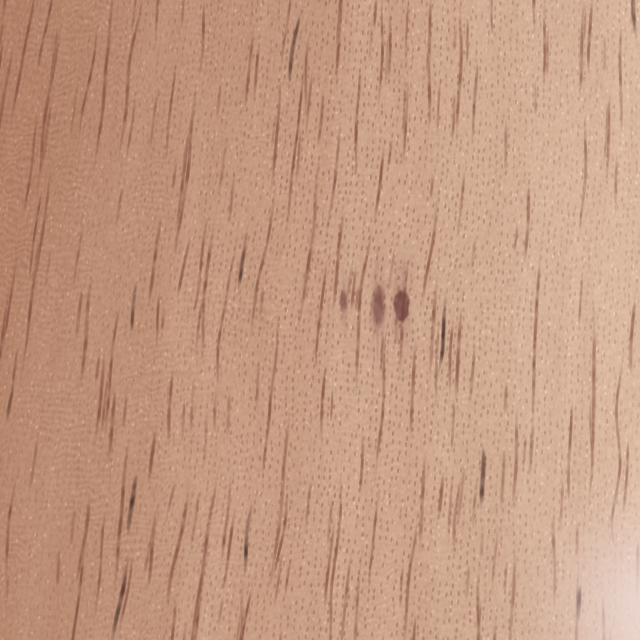
Give the GLSL for this texture, as a Shadertoy shader.

```glsl
// Pale reddish wood, lit from the right, with leaning dark pores and three small knots.
// A warped grain space carries hashed streak cells, short flecks and faint cross ripples;
// each layer tints a smooth base gradient.

const float TAU = 6.28318;
const vec3 SHADE_WOOD = vec3(0.665, 0.460, 0.357);
const vec3 LIGHT_WOOD = vec3(0.875, 0.745, 0.650);
const vec3 PORE_BROWN = vec3(0.500, 0.300, 0.235);
const vec3 PORE_BLACK = vec3(0.240, 0.150, 0.130);
const vec3 KNOT_PLUM  = vec3(0.430, 0.250, 0.235);
const vec3 GLARE_PINK = vec3(0.925, 0.850, 0.830);

float hash(vec2 p) {
    vec3 q = fract(vec3(p.xyx) * 0.1031);
    q += dot(q, q.yzx + 33.33);
    return fract((q.x + q.y) * q.z);
}

float noise(vec2 p) {
    vec2 i = floor(p), f = fract(p);
    f = f * f * (3.0 - 2.0 * f);
    float low = mix(hash(i), hash(i + vec2(1, 0)), f.x);
    float high = mix(hash(i + vec2(0, 1)), hash(i + vec2(1, 1)), f.x);
    return mix(low, high, f.y);
}

// Bend the canvas so that the grain leans right, more so on the left side.
vec2 grainSpace(vec2 uv) {
    float lean = mix(0.15, 0.03, uv.x);
    float wave = noise(vec2(uv.x * 3.0, uv.y * 4.0)) - 0.5;
    return vec2(uv.x - lean * (uv.y - 0.5) + 0.014 * wave + 1.0, uv.y + 1.0);
}

// One tapered, wobbling pore line per grid cell; density is the share of filled cells.
float streaks(vec2 p, vec2 cells, float density, float width, float seed, float px) {
    float col = floor(p.x * cells.x);
    float y = p.y * cells.y + 10.0 * hash(vec2(col, seed));
    vec2 id = vec2(col, floor(y)) + seed * 37.0;
    float wobble = 0.3 * (noise(vec2(p.y * 11.0, col * 3.7 + seed)) - 0.5);
    float center = mix(0.2, 0.8, hash(id + 11.3)) + wobble;
    float halfLength = mix(0.35, 0.98, hash(id + 5.7));
    float taper = 1.0 - smoothstep(0.35, 1.0, abs(fract(y) * 2.0 - 1.0) / halfLength);
    float broken = mix(0.35, 1.0, noise(vec2(p.y * 65.0, col * 7.0 + seed)));
    float w = width * (0.4 + 0.6 * taper) * mix(0.7, 1.1, hash(id + 2.9));
    float d = abs(fract(p.x * cells.x) - center) / cells.x;
    float line = 1.0 - smoothstep(w * 0.3, w + px, d);
    return step(hash(id), density) * taper * broken * line;
}

// Tiny upright dashes, jittered in staggered columns.
float flecks(vec2 p, vec2 cells, vec2 radius, float density, float seed, float px) {
    vec2 q = p * cells;
    q.y += 9.0 * hash(vec2(floor(q.x), seed));
    vec2 id = floor(q) + seed * 53.0;
    vec2 jitter = mix(vec2(0.3), vec2(0.7), vec2(hash(id + 3.1), hash(id + 8.4)));
    vec2 d = (fract(q) - jitter) / cells;
    float dash = 1.0 - smoothstep(0.4, 1.0, length(d / (radius + 0.5 * px)));
    return dash * step(hash(id), density) * mix(0.5, 1.0, hash(id + 6.2));
}

// Oval core with a faint tail along the grain.
float knot(vec2 uv, vec2 center, vec2 radius, float softness) {
    vec2 d = (uv - center) / radius;
    d.x += 0.3 * (noise(uv * 110.0) - 0.5);
    float core = 1.0 - smoothstep(1.0 - softness, 1.0 + softness, length(d));
    float fiber = noise(vec2(uv.x * 300.0, uv.y * 22.0));
    float tail = exp(-dot(d * vec2(1.1, 0.42), d * vec2(1.1, 0.42)));
    return max(core * mix(0.75, 1.0, noise(uv * 160.0)), 0.65 * tail * fiber);
}

void mainImage(out vec4 fragColor, in vec2 fragCoord) {
    vec2 uv = fragCoord / iResolution.xy;
    float px = 1.0 / iResolution.y;
    vec2 p = grainSpace(uv);

    // Base light with broad vertical bands
    float light = 0.32 + 0.60 * uv.x - 0.22 * uv.y * (1.0 - uv.x);
    light += 0.16 * (noise(vec2(p.x * 13.0, p.y * 1.3)) - 0.5);
    light += 0.09 * (noise(vec2(p.x * 50.0, p.y * 4.0)) - 0.5);
    vec3 color = mix(SHADE_WOOD, LIGHT_WOOD, light);

    // Cross ripples, strongest on the left, and fine fiber grain
    float patches = noise(p * vec2(22.0, 14.0));
    float phase = 1.6 * noise(p * vec2(75.0, 30.0)) + 0.8 * noise(p * 12.0);
    float ripple = sin(TAU * (p.y * 92.0 + phase));
    color += 0.017 * ripple * patches * mix(1.3, 0.5, uv.x);
    color += 0.040 * (noise(p * vec2(330.0, 170.0)) - 0.5);
    color += 0.025 * (noise(p * 380.0 + 40.0) - 0.5);

    // Dark flecks gather near the middle; pale specks are sparse
    float middle = exp(-9.0 * (uv.x - 0.56) * (uv.x - 0.56));
    float dash = flecks(p, vec2(105, 72), vec2(0.0017, 0.0048), 0.75, 1.0, px);
    color = mix(color, PORE_BROWN, dash * mix(0.13, 0.38, middle));
    color += 0.075 * flecks(p, vec2(120, 85), vec2(0.0016, 0.0032), 0.16, 2.0, px);

    // Pores from long to short, then a few nearly black ones
    float pores = streaks(p, vec2(24, 2.5), 0.68, 0.0027, 3.0, px);
    pores = max(pores, streaks(p, vec2(37, 4.6), 0.38, 0.0025, 4.0, px));
    pores = max(pores, 0.7 * streaks(p, vec2(52, 8.0), 0.22, 0.0022, 5.0, px));
    color = mix(color, PORE_BROWN, pores * mix(0.85, 0.68, uv.x));
    float black = streaks(p, vec2(15, 6.5), 0.10, 0.0034, 6.0, px);
    color = mix(color, PORE_BLACK, 0.8 * black);

    // Knots
    float knots = knot(uv, vec2(0.627, 0.522), vec2(0.012, 0.025), 0.22);
    knots = max(knots, 0.85 * knot(uv, vec2(0.591, 0.522), vec2(0.010, 0.032), 0.55));
    knots = max(knots, 0.75 * knot(uv, vec2(0.537, 0.530), vec2(0.006, 0.017), 0.50));
    color = mix(color, KNOT_PLUM, 0.88 * knots);

    // Glare in the lower right corner
    float glare = exp(-55.0 * dot(uv - vec2(1.02, 0.05), uv - vec2(1.02, 0.05)));
    color = mix(color, GLARE_PINK, 0.85 * glare);
    fragColor = vec4(clamp(color, 0.0, 1.0), 1.0);
}
```
